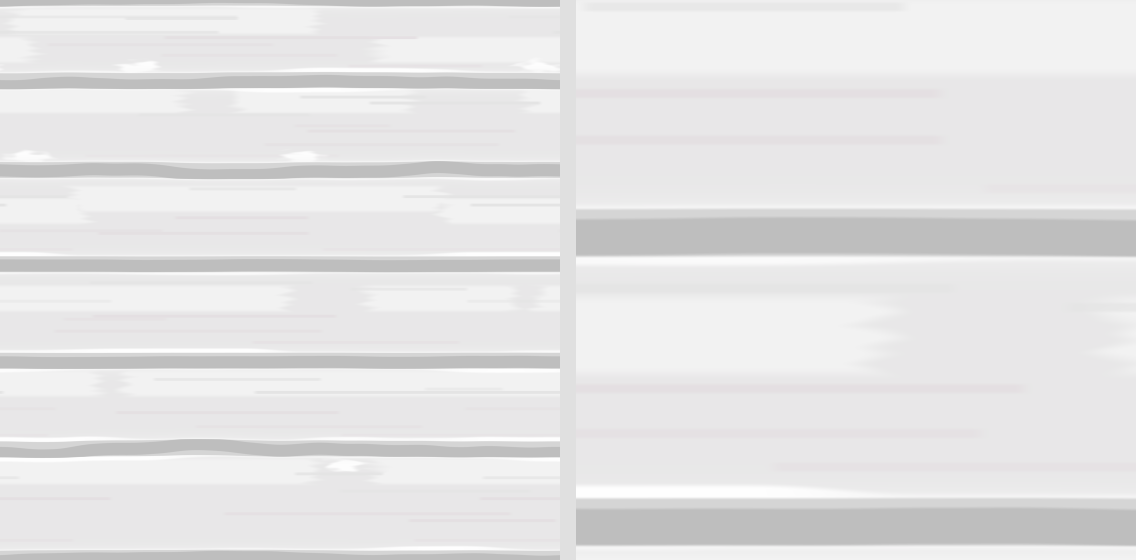
Left: the whole. Right: its middle third, enlarged.
Write a WebGL 2 fragment shader that draws this texture.

```glsl
#version 300 es
precision highp float;
// Six pale painted planks with grey wavy seams, brushed sheen and white glints.
uniform vec2 u_resolution;
out vec4 fragColor;

const vec3 BODY = vec3(0.908, 0.906, 0.908);
const vec3 SHEEN = vec3(0.950);
const vec3 SEAM_DARK = vec3(0.745);
const vec3 SEAM_LIGHT = vec3(0.835);
const vec3 STREAK_PINK = vec3(0.895, 0.875, 0.886);
const vec3 STREAK_GREY = vec3(0.892);
const vec3 WHITE = vec3(0.995);

const int PLANKS = 6;
const float SEAM_HALF = 0.0142;

// Seam heights and waviness, from the bottom up.
const float SEAM_Y[7] = float[7](0.003, 0.199, 0.356, 0.528, 0.696, 0.857, 1.003);
const float SEAM_WAVE[6] = float[6](0.008, 0.019, 0.003, 0.002, 0.019, 0.016);

// Two sheen patches per plank: centre and half length of each.
const vec4 PATCHES[6] = vec4[6](
  vec4(0.115, 0.445, 0.0, 0.0), vec4(0.699, 0.477, 0.0, 0.0),
  vec4(0.236, 0.279, 0.788, 0.130), vec4(0.459, 0.329, 0.969, 0.181),
  vec4(0.132, 0.194, 0.576, 0.153), vec4(0.293, 0.267, 0.865, 0.194));
// Depth of the sheen below the upper seam, and extra drop of the second patch.
const vec2 PATCH_DEPTH[6] = vec2[6](vec2(0.041, 0.0), vec2(0.041, 0.0),
  vec2(0.061, 0.0), vec2(0.051, 0.022), vec2(0.036, 0.0), vec2(0.041, 0.051));
// Two glints per plank: both x positions, height above the lower seam.
const vec3 GLINTS[6] = vec3[6](vec3(0.618, 0.618, 0.166), vec3(-1.0), vec3(-1.0),
  vec3(-1.0), vec3(0.052, 0.540, 0.023), vec3(0.247, 0.964, 0.023));

float hash(vec2 p) {
  return fract(sin(dot(p, vec2(127.1, 311.7))) * 43758.5);
}

float cornerSlope(vec2 cell, vec2 offset, float period) {
  float angle = 6.2832 * hash(vec2(mod(cell.x, period), cell.y));
  return dot(vec2(cos(angle), sin(angle)), offset);
}

// Gradient noise that repeats along x.
float noise(vec2 p, float period) {
  vec2 c = floor(p), f = p - c, w = f * f * f * (f * (f * 6.0 - 15.0) + 10.0);
  vec2 e = vec2(1.0, 0.0);
  float low = mix(cornerSlope(c, f, period), cornerSlope(c + e, f - e, period), w.x);
  float high = mix(cornerSlope(c + e.yx, f - e.yx, period),
                   cornerSlope(c + 1.0, f - 1.0, period), w.x);
  return mix(low, high, w.y);
}

float wrapDelta(float d) { return d - round(d); }

float inside(float d, float halfSize, float feather) {
  return 1.0 - smoothstep(halfSize - feather, halfSize + feather, abs(d));
}

// Brushed patch with ragged ends.
float sheenPatch(vec2 uv, vec2 centre, float halfLength) {
  float ragged = 0.035 * noise(vec2(uv.x * 12.0, uv.y * 130.0), 12.0);
  float ends = inside(wrapDelta(uv.x - centre.x), halfLength + ragged, 0.018);
  return ends * inside(uv.y - centre.y, 0.0225, 0.0045) * step(0.01, halfLength);
}

float glint(vec2 uv, vec2 centre) {
  vec2 d = vec2(wrapDelta(uv.x - centre.x), uv.y - centre.y);
  float rough = noise(vec2(uv.x * 32.0, uv.y * 140.0), 32.0);
  return 1.0 - smoothstep(0.35, 1.05, length(d / vec2(0.046, 0.013)) + 0.8 * rough);
}

// Thin horizontal brush marks, pink low on the plank and grey near its top.
vec3 addStreaks(vec3 color, vec2 uv, int plank, float low, float high, float soft) {
  for (int i = 0; i < 7; i++) {
    vec2 seed = vec2(float(i) + 1.0, float(plank) * 3.0 + 2.0);
    float y = mix(low, high, 0.14 + 0.72 * (float(i) + hash(seed)) / 7.0);
    float halfLength = mix(0.06, 0.28, hash(seed + 17.0));
    float mark = inside(wrapDelta(uv.x - hash(seed + 31.0)), halfLength, 0.006)
               * inside(uv.y - y, 0.0026, soft);
    vec3 tint = i < 4 ? STREAK_PINK : STREAK_GREY;
    color = mix(color, tint, mark * mix(0.45, 1.0, hash(seed + 53.0)));
  }
  return color;
}

// White rims outside the seam, then its light border and dark core.
vec3 addSeam(vec3 color, float x, float d, int seam, float soft) {
  float row = float(seam) * 5.0 + 0.5;
  float wave = SEAM_WAVE[seam] * (noise(vec2(x * 4.0, row), 4.0)
             + 0.4 * noise(vec2(x * 11.0, row + 40.0), 11.0));
  float edge = abs(d - 0.25 * wave) - SEAM_HALF;
  float rim = smoothstep(-0.15, 0.35, noise(vec2(x * 3.0, row + 80.0 + 9.0 * step(0.0, d)), 3.0));
  color = mix(color, SHEEN, 0.7 * exp(-max(edge, 0.0) / 0.007));
  color = mix(color, WHITE, (0.45 + 0.55 * rim) * inside(edge, 0.002 + 0.0055 * rim, 0.002));
  color = mix(color, SEAM_LIGHT, 1.0 - smoothstep(-soft, soft, edge));
  float core = inside(d + 0.0025 - wave, 0.0108, soft) * (1.0 - smoothstep(-soft, soft, edge));
  return mix(color, SEAM_DARK, core);
}

void main() {
  vec2 uv = gl_FragCoord.xy / u_resolution;
  float soft = max(0.0012, 0.7 / u_resolution.y);

  int plank = 0;
  for (int i = 1; i < PLANKS; i++) if (uv.y > SEAM_Y[i]) plank = i;
  float low = SEAM_Y[plank], high = SEAM_Y[plank + 1];

  // Plank face
  vec4 patches = PATCHES[plank];
  vec2 depth = PATCH_DEPTH[plank];
  float sheen = max(sheenPatch(uv, vec2(patches.x, high - depth.x), patches.y),
                    sheenPatch(uv, vec2(patches.z, high - depth.x - depth.y), patches.w));
  vec3 color = mix(BODY, SHEEN, sheen);
  color = addStreaks(color, uv, plank, low, high, soft);

  // Glints
  vec3 spots = GLINTS[plank];
  float shine = max(glint(uv, vec2(spots.x, low + spots.z)), glint(uv, vec2(spots.y, low + spots.z)));
  color = mix(color, WHITE, shine);

  // Nearest seam
  int seam = uv.y - low < high - uv.y ? plank : plank + 1;
  color = addSeam(color, uv.x, uv.y - SEAM_Y[seam], seam % PLANKS, soft);
  fragColor = vec4(color, 1.0);
}
```
